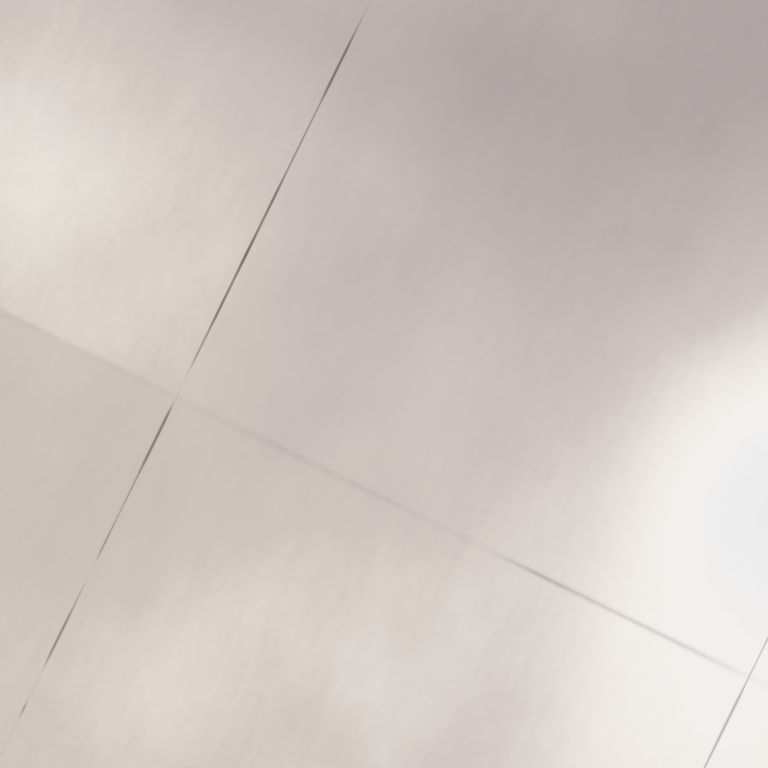
A WebGL 2 fragment shader for this texture:

```glsl
#version 300 es
precision highp float;
// Pale stone floor tiles on a slanted square grid, with worn joints and soft light.
uniform vec2 u_resolution;
out vec4 fragColor;

float hash(vec2 p) {
  p = fract(p * vec2(0.1031, 0.1137));
  p += dot(p, p.yx + 33.3);
  return fract((p.x + p.y) * p.x * 7.13);
}

float noise(vec2 p) {
  vec2 cell = floor(p), f = fract(p);
  f = f * f * (3.0 - 2.0 * f);
  return mix(mix(hash(cell), hash(cell + vec2(1, 0)), f.x),
             mix(hash(cell + vec2(0, 1)), hash(cell + vec2(1, 1)), f.x), f.y);
}

float fbm(vec2 p) {
  float sum = 0.0, amp = 0.5;
  for (int i = 0; i < 4; i++) {
    sum += amp * noise(p);
    p = mat2(1.6, 1.2, -1.2, 1.6) * p + 7.3;
    amp *= 0.45;
  }
  return sum;
}

float blob(vec2 p, vec2 center, float radius) {
  vec2 d = (p - center) / radius;
  return exp(-dot(d, d));
}

// Soft-ended interval from a to b
float span(float x, float a, float b, float soft) {
  return smoothstep(a - soft, a + soft, x) * (1.0 - smoothstep(b - soft, b + soft, x));
}

// Coverage of a line with the given half width
float stroke(float d, float halfWidth, float soft) {
  return 1.0 - smoothstep(halfWidth - soft, halfWidth + soft, abs(d));
}

// Lightness to warm stone colour
vec3 stone(float light) {
  vec3 lower = mix(vec3(0.69, 0.64, 0.64), vec3(0.82, 0.78, 0.76), (light - 0.69) / 0.13);
  return mix(lower, vec3(0.95, 0.94, 0.93), clamp((light - 0.82) / 0.13, 0.0, 1.4));
}

void main() {
  vec2 p = gl_FragCoord.xy / u_resolution;
  float pixel = 1.0 / min(u_resolution.x, u_resolution.y);

  // Floor axes: x across the steep joints, y along them
  vec2 corner = vec2(0.2295, 0.483);
  vec2 q = vec2(dot(p - corner, vec2(0.898, -0.44)), dot(p - corner, vec2(0.44, 0.898)));
  const float tileSize = 0.83;
  vec2 joint = round(q / tileSize);
  vec2 d = q - joint * tileSize;

  // Broad light and shade
  float light = 0.802
    - 0.105 * blob(p, vec2(1.0, 1.03), 0.40)
    - 0.045 * blob(p, vec2(0.64, 0.86), 0.20)
    - 0.020 * blob(p, vec2(0.45, 0.64), 0.14)
    - 0.035 * blob(p, vec2(0.30, 1.0), 0.16)
    + 0.180 * blob(p, vec2(1.03, 0.38), 0.19)
    + 0.125 * blob(p, vec2(0.96, 0.10), 0.29)
    + 0.065 * blob(p, vec2(0.07, 0.74), 0.25)
    + 0.035 * blob(p, vec2(0.28, 0.08), 0.28);
  light -= 0.025 * smoothstep(0.006, -0.006, q.y) * blob(p, vec2(0.0, 0.46), 0.27);

  // Clouds and fine brushed grain
  light += 0.065 * (fbm(q * vec2(7.0, 5.5) + 3.0) - 0.45);
  light += 0.007 * (noise(q * vec2(110.0, 28.0) + 40.0) - 0.5);
  light += 0.005 * (noise(p * 150.0) - 0.5);
  vec3 color = stone(light);
  color.b -= 0.012 * blob(p, vec2(0.0, 0.4), 0.5);

  // Shallow joint: a broad faint smear with one darker stretch
  float wear = noise(vec2(q.x * 14.0, 5.0));
  float groove = stroke(d.y, 0.002, 0.006 + pixel) * (0.3 + 0.5 * wear);
  color = mix(color, color * 0.92, groove);
  float dark = stroke(d.y, 0.001, 0.003 + pixel)
    * (0.55 * span(q.x, 0.49, 0.56, 0.05) + 0.3 * span(q.x, 0.55, 0.78, 0.06));
  color = mix(color, vec3(0.52, 0.50, 0.49), dark);

  // Steep joint: tapering dashes, thinner and paler below the crossing
  float dashes = max(max(span(q.y, 0.045, 0.55, 0.02), span(q.y, -0.235, -0.015, 0.015)),
                     max(span(q.y, -0.385, -0.275, 0.02), span(q.y, -0.46, -0.445, 0.010)));
  float thin = noise(vec2(q.y * 24.0, 9.0));
  float firstJoint = 1.0 - step(0.5, abs(joint.x));
  float halfWidth = mix(0.0008, 0.0017, thin) * (0.5 + 0.5 * dashes);
  float crack = stroke(d.x, halfWidth, 0.0008 + pixel * 0.6);
  float worn = (0.35 + 0.6 * thin) * mix(0.75, 1.0, smoothstep(-0.05, 0.05, q.y));
  float strength = mix(0.5, mix(0.08, worn, dashes), firstJoint);
  vec3 crackColor = mix(vec3(0.52, 0.52, 0.53), vec3(0.42, 0.36, 0.34), firstJoint);
  color = mix(color, crackColor, crack * strength);

  fragColor = vec4(clamp(color, 0.0, 1.0), 1.0);
}
```
